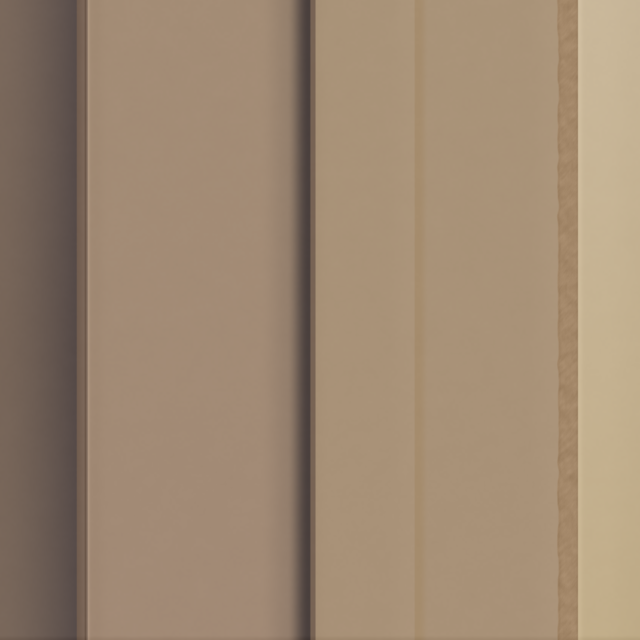
This texture is drawn by a Shadertoy shader. Its source:

```glsl
// Panel boundaries, as fractions of the canvas width
const float TRIM_L = 0.120;
const float PANEL_A = 0.137;
const float GAP = 0.483;
const float PANEL_B = 0.493;
const float RIDGE = 0.648;
const float ROUGH = 0.872;
const float LIGHT = 0.903;
const float SOFTNESS = 0.0016;
const float GRAIN = 0.008;

const vec3 DARK_FAR = vec3(0.470, 0.400, 0.350);
const vec3 DARK_NEAR = vec3(0.335, 0.290, 0.280);
const vec3 TRIM = vec3(0.445, 0.365, 0.310);
const vec3 TAUPE = vec3(0.638, 0.545, 0.460);
const vec3 SHADOW = vec3(0.290, 0.250, 0.240);
const vec3 LIP = vec3(0.470, 0.390, 0.330);
const vec3 SAND = vec3(0.662, 0.573, 0.470);
const vec3 OCHRE = vec3(0.645, 0.545, 0.420);
const vec3 RAW_EDGE = vec3(0.640, 0.530, 0.410);
const vec3 CREAM_TOP = vec3(0.790, 0.720, 0.605);
const vec3 CREAM_LOW = vec3(0.758, 0.680, 0.540);

float hash(vec2 p) {
    p = fract(p * vec2(0.1031, 0.1137));
    p += dot(p, p.yx + 33.33);
    return fract((p.x + p.y) * p.x * 41.7);
}

float noise(vec2 p) {
    vec2 cell = floor(p), f = fract(p);
    f = f * f * (3.0 - 2.0 * f);
    return mix(mix(hash(cell), hash(cell + vec2(1, 0)), f.x),
               mix(hash(cell + vec2(0, 1)), hash(cell + vec2(1, 1)), f.x), f.y);
}

float fbm(vec2 p) {
    float sum = 0.0, weight = 0.5;
    for (int i = 0; i < 4; i++) {
        sum += weight * noise(p);
        p = p * 2.03 + 17.1;
        weight *= 0.5;
    }
    return sum;
}

float edge(float at, float x) {
    float w = max(SOFTNESS, 0.75 / iResolution.x);
    return smoothstep(at - w, at + w, x);
}

float line(float at, float width, float x) {
    float d = (x - at) / width;
    return exp(-d * d);
}

void mainImage(out vec4 fragColor, in vec2 fragCoord) {
    vec2 uv = fragCoord / iResolution.xy;
    float x = uv.x, y = uv.y;

    // Shaded panel at the left, darkest beside its trim
    vec3 col = mix(DARK_FAR, DARK_NEAR, pow(x / TRIM_L, 1.5));
    col += 0.025 * (abs(y - 0.45) - 0.2);

    // Narrow trim with a dark seam
    vec3 trim = TRIM + 0.05 * smoothstep(TRIM_L, PANEL_A, x);
    trim -= 0.07 * line(0.1335, 0.0015, x);
    col = mix(col, trim, edge(TRIM_L, x));

    // Broad panel falling into the shadow of the gap
    vec3 taupe = TAUPE + vec3(0.006, 0.010, 0.0) * (y - 0.5);
    taupe += 0.045 * line(PANEL_A + 0.001, 0.0025, x);
    taupe -= 0.012 * line(PANEL_A + 0.012, 0.012, x);
    float shade = 0.16 * smoothstep(0.405, 0.455, x) + 0.84 * smoothstep(0.448, 0.482, x);
    taupe = mix(taupe, SHADOW, shade);
    col = mix(col, taupe, edge(PANEL_A, x));

    // Thin lip and the flat panel beyond it
    col = mix(col, LIP, edge(GAP + 0.002, x));
    vec3 sand = SAND + vec3(0.004, 0.008, 0.004) * (y - 0.5);
    sand -= 0.010 * line(PANEL_B, 0.012, x);
    sand += 0.008 * smoothstep(0.60, RIDGE, x) * (1.0 - edge(RIDGE, x));
    col = mix(col, sand, edge(PANEL_B, x));

    // Soft ochre fold between the two flat panels
    float fold = edge(RIDGE, x) * (1.0 - smoothstep(RIDGE + 0.007, RIDGE + 0.022, x));
    col = mix(col, OCHRE, fold * 0.85);
    col += 0.010 * smoothstep(0.82, ROUGH, x) * (1.0 - edge(ROUGH, x));

    // Rough cut edge: wavering border and slanted relief
    float border = ROUGH + 0.003 * (noise(vec2(y * 65.0, 3.0)) - 0.5);
    vec2 relief = vec2(x * 75.0, y * 65.0 - x * 55.0);
    float slope = fbm(relief + vec2(0.18, 0.3)) - fbm(relief);
    vec3 raw = RAW_EDGE + 0.10 * slope;
    raw -= 0.020 * line(border + 0.002, 0.002, x);
    raw -= 0.045 * line(LIGHT, 0.002, x);
    col = mix(col, raw, edge(border, x));

    // Bright panel at the right
    vec3 cream = mix(CREAM_LOW, CREAM_TOP, y);
    cream += 0.030 * line(LIGHT + 0.002, 0.005, x);
    cream -= 0.012 * smoothstep(0.94, 1.0, x);
    col = mix(col, cream, edge(LIGHT, x));

    // Faint mottling and a darker lower rim
    col += GRAIN * (fbm(uv * vec2(38.0, 48.0)) - 0.47);
    col += 0.5 * GRAIN * (noise(uv * 210.0) - 0.5);
    col -= 0.035 * (1.0 - smoothstep(0.0, 0.008, y));
    fragColor = vec4(clamp(col, 0.0, 1.0), 1.0);
}
```
